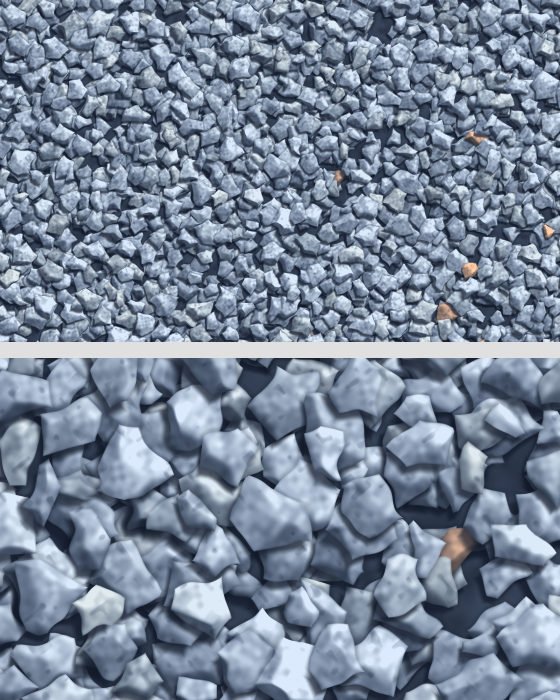
Top, the full canvas; bottom, a detail of the centre.
Give the GLSL for this texture, as a Shadertoy shader.

```glsl
// Sunlit bed of crushed blue-grey granite gravel with a few tan stones.
#define CELL 0.067        // grid spacing of one stone layer, in canvas heights
#define LAYERS 6          // stacked layers, bottom to top
#define PRESENCE 0.72     // chance that a cell holds a stone
#define SIDES 5           // side facets per stone
#define ROUGHNESS 0.16    // irregularity of the outlines
#define GRAIN 0.34        // strength of the mineral speckle
#define SHADOW 0.70       // darkness of cast shadows
#define AMBIENT 0.24
#define SUN_POWER 0.80
#define TAN_SHARE 0.006   // share of warm coloured stones
#define SUN normalize(vec3(0.36, 0.62, 0.75))

const float TAU = 6.2831853;
const vec3 SHADE_COLOR = vec3(0.065, 0.095, 0.155);

vec3 hash3(vec3 p) {
    p = fract(p * vec3(0.1031, 0.1030, 0.0973));
    p += dot(p, p.yxz + 33.33);
    return fract((p.xxy + p.yxx) * p.zyx);
}

float valueNoise(vec2 p, float seed) {
    vec2 i = floor(p), f = fract(p);
    f = f * f * (3.0 - 2.0 * f);
    float a = hash3(vec3(i, seed)).x;
    float b = hash3(vec3(i + vec2(1, 0), seed)).x;
    float c = hash3(vec3(i + vec2(0, 1), seed)).x;
    float d = hash3(vec3(i + vec2(1, 1), seed)).x;
    return mix(mix(a, b, f.x), mix(c, d, f.x), f.y);
}

mat2 rotation(float a) {
    return mat2(cos(a), sin(a), -sin(a), cos(a));
}

// Brightness to granite colour, slightly bluer in the middle tones
vec3 granite(float s) {
    s = clamp(s, 0.0, 1.08);
    vec3 tone = mix(SHADE_COLOR, vec3(0.80, 0.86, 0.93), s);
    return tone + vec3(0.0, 0.02, 0.05) * 4.0 * s * max(1.0 - s, 0.0);
}

// Draws one faceted stone, with its shadow, over the colour below.
// q: position from the stone centre, in cells
void addStone(inout vec3 color, vec2 q, vec3 id, float depth, float grain, float blur) {
    vec3 shape = hash3(id + 11.3), look = hash3(id + 47.9);
    float longAxis = mix(0.32, 0.62, shape.x);
    float shortAxis = longAxis * mix(0.42, 0.90, shape.y);
    float turn = shape.z * TAU;
    vec2 shadowPos = q + SUN.xy * 0.21;

    // Top facet, then side facets blended by a soft minimum of height
    vec2 tilt = (look.xy - 0.5) * 0.8;
    float topHeight = longAxis * 0.38 - dot(tilt, q);
    float weight = exp(-30.0 * topHeight);
    vec3 normal = normalize(vec3(tilt, 1.0)) * weight;
    float edge = -9.0, shadowEdge = -9.0;
    for (int k = 0; k < SIDES; k++) {
        vec3 h = hash3(id + float(k) * 7.7 + 3.1);
        float angle = (float(k) + 0.5 * h.x) * TAU / float(SIDES);
        vec2 axes = vec2(longAxis * cos(angle), shortAxis * sin(angle));
        float reach = length(axes) * mix(0.76, 1.0, h.y);
        vec2 outward = vec2(cos(angle + turn), sin(angle + turn));
        float side = dot(q, outward) - reach;
        float slope = mix(0.4, 1.8, h.z);
        float w = exp(clamp(30.0 * slope * side, -60.0, 60.0));
        normal += normalize(vec3(outward * slope, 1.0)) * w;
        weight += w;
        edge = max(edge, side);
        shadowEdge = max(shadowEdge, dot(shadowPos, outward) - reach);
    }
    // Rounded, chipped corners
    edge = max(edge, length(q) - longAxis * 1.22);

    // Cast shadow and contact darkening, both tinted by the sky
    float castShade = SHADOW * (1.0 - smoothstep(-0.07, 0.04, shadowEdge));
    float contactShade = 0.22 * (1.0 - smoothstep(0.0, 0.09, edge));
    color = mix(color, SHADE_COLOR, 1.0 - (1.0 - castShade) * (1.0 - contactShade));
    if (edge > blur) return;

    // Sunlight, speckle and stone colour
    float sun = max(dot(normalize(normal / weight), SUN), 0.0);
    float albedo = mix(0.82, 1.12, look.z);
    float light = (AMBIENT + SUN_POWER * sun) * albedo * depth;
    light *= 1.0 + GRAIN * grain;
    light *= 1.0 - 0.14 * smoothstep(-0.04, 0.0, edge);
    vec3 stone = granite(light);
    vec3 tint = hash3(id + 83.1);
    stone *= mix(vec3(1.0), vec3(1.02, 1.0, 0.94), pow(tint.y, 4.0));
    if (tint.x < TAN_SHARE) stone *= vec3(1.22, 0.90, 0.70);
    color = mix(color, stone, 1.0 - smoothstep(-blur, blur, edge));
}

void mainImage(out vec4 fragColor, in vec2 fragCoord) {
    vec2 uv = fragCoord / iResolution.y + 3.0;
    float blur = 0.9 / (iResolution.y * CELL);

    // Mineral speckle: fine grain, soft mottling and sparse dark flecks
    float fine = valueNoise(rotation(0.6) * uv * 150.0 + 900.0, 1.0);
    float mottle = valueNoise(rotation(0.3) * uv * 62.0 + 500.0, 2.0);
    float flecks = smoothstep(0.74, 0.95, valueNoise(rotation(0.9) * uv * 115.0 + 900.0, 3.0));
    float grain = (fine - 0.5) * 1.2 + (mottle - 0.5) * 1.0 - flecks * 0.7;
    vec2 warp = vec2(valueNoise(uv * 48.0, 4.0), valueNoise(uv * 48.0, 5.0)) - 0.5;

    // Paint the layers from the dark bottom up
    vec3 color = granite(0.12 + 0.1 * mottle);
    for (int layer = 0; layer < LAYERS; layer++) {
        float level = float(layer);
        mat2 turn = rotation((level - 2.5) * 0.27);
        vec2 grid = turn * uv / CELL + level * 17.37 + 60.0;
        float depth = mix(0.84, 1.03, level / float(LAYERS - 1));
        for (int j = -1; j <= 1; j++)
        for (int i = -1; i <= 1; i++) {
            vec2 cell = floor(grid) + vec2(i, j);
            vec3 id = vec3(cell, level * 5.3 + 1.0);
            vec3 place = hash3(id);
            if (place.z > PRESENCE) continue;
            vec2 center = cell + 0.5 + (place.xy - 0.5) * 0.5;
            vec2 q = (grid - center) * turn + warp * ROUGHNESS;
            addStone(color, q, id, depth, grain, blur);
        }
    }
    fragColor = vec4(color, 1.0);
}
```
